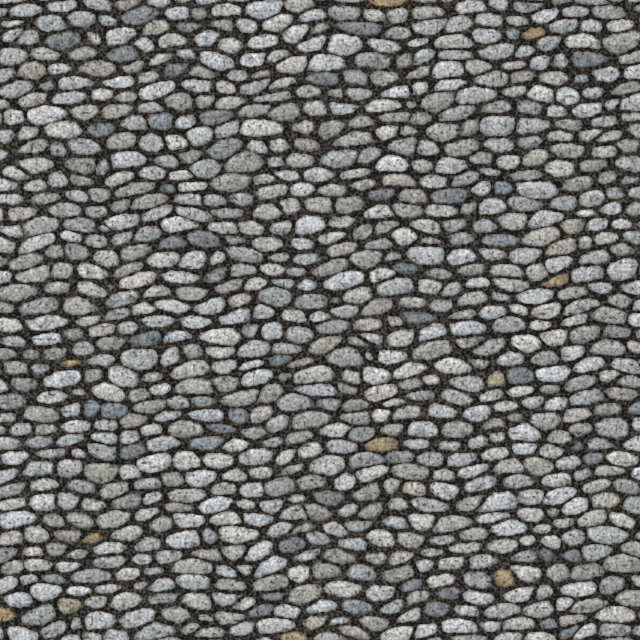
This texture is drawn by a WebGL 1 fragment shader. Its source:

```glsl
precision highp float;
// Pebble paving: pale, flattened river stones set in dark soil, in loose tilted rows.
// A weighted Voronoi diagram on a staggered, stretched grid gives the packing; a smooth
// minimum of the border distances rounds each cell, and gradient noise adds the grain.

uniform vec2 u_resolution;

const vec2 GRID = vec2(20.5, 41.5);       // stones across and rows up the canvas
const vec2 JITTER = vec2(0.82, 0.36);     // scatter of stone centres, in cells
const float SIZE_SPREAD = 0.30;           // spread of the Voronoi weights
const float TILT = 0.08;                  // slope of the rows, in radians
const float ROUNDING = 8.0;               // lower values give rounder stones
const float GAP = 0.030;                  // soil margin around a stone
const float GAP_SPREAD = 0.07;            // variation of that margin per stone
const vec3 SOIL_DARK = vec3(0.105, 0.098, 0.090);
const vec3 SOIL_LIGHT = vec3(0.305, 0.292, 0.268);
const vec3 STRAW = vec3(0.36, 0.28, 0.20);
const vec3 STONE_DARK = vec3(0.545, 0.55, 0.54);
const vec3 STONE_LIGHT = vec3(0.705, 0.715, 0.72);
const vec3 SLATE = vec3(0.42, 0.445, 0.465);
const vec3 OCHRE = vec3(0.57, 0.50, 0.38);

vec3 hash3(vec2 cell) {
  vec3 q = fract(vec3(cell.xyx) * vec3(0.1031, 0.1030, 0.0973));
  q += dot(q, q.yxz + 33.33);
  return fract((q.xxy + q.yzz) * q.zyx);
}

float gradientDot(vec2 corner, vec2 offset) {
  float angle = 6.2832 * hash3(corner + 57.0).x;
  return dot(vec2(cos(angle), sin(angle)), offset);
}

float gradientNoise(vec2 p) {
  vec2 i = floor(p);
  vec2 f = p - i;
  vec2 u = f * f * f * (f * (f * 6.0 - 15.0) + 10.0);
  float low = mix(gradientDot(i, f), gradientDot(i + vec2(1, 0), f - vec2(1, 0)), u.x);
  float high = mix(gradientDot(i + vec2(0, 1), f - vec2(0, 1)),
                   gradientDot(i + vec2(1, 1), f - vec2(1, 1)), u.x);
  return 1.4 * mix(low, high, u.y);
}

// Centre (xy) and weight (z) of the stone that belongs to a cell.
vec3 stoneSite(vec2 cell) {
  vec3 h = hash3(cell + 11.0);
  vec2 stagger = vec2(0.5 * mod(cell.y, 2.0), 0.0);
  return vec3(cell + 0.5 + stagger + JITTER * (h.xy - 0.5), SIZE_SPREAD * h.z);
}

float powerDistance(vec2 p, vec3 site) {
  vec2 r = p - site.xy;
  return dot(r, r) - site.z;
}

// Finds the owning cell and its site; returns the rounded distance to the cell border.
float stoneField(vec2 p, out vec2 ownCell, out vec3 own) {
  float nearest = 100.0;
  for (int j = -2; j <= 2; j++) {
    for (int i = -2; i <= 2; i++) {
      vec2 cell = floor(p) + vec2(float(i), float(j));
      vec3 site = stoneSite(cell);
      float d = powerDistance(p, site);
      if (d < nearest) { nearest = d; ownCell = cell; own = site; }
    }
  }
  float sum = 0.0;
  for (int j = -2; j <= 2; j++) {
    for (int i = -2; i <= 2; i++) {
      if (i == 0 && j == 0) continue;
      vec3 other = stoneSite(ownCell + vec2(float(i), float(j)));
      vec2 across = other.xy - own.xy;
      float span = max(length(across), 0.01);
      float border = (powerDistance(p, other) - nearest) / (2.0 * span);
      // Partly undo the stretch so that gaps stay even on all sides.
      border *= sqrt(30.0 * span / length(GRID * across));
      sum += exp(-ROUNDING * border);
    }
  }
  return -log(sum) / ROUNDING;
}

void main() {
  vec2 uv = gl_FragCoord.xy / u_resolution.y;

  // Tilted, gently bent rows
  float c = cos(TILT), s = sin(TILT);
  vec2 p = mat2(c, -s, s, c) * uv * GRID + 60.0;
  p += vec2(0.30, 0.55) * vec2(gradientNoise(uv * 7.0 + 31.0), gradientNoise(uv * 9.0));

  float patches = gradientNoise(uv * 5.0 + 83.0);
  float lumps = gradientNoise(uv * 48.0 + 7.0);
  float mottle = gradientNoise(uv * 95.0);
  float grain = gradientNoise(uv * 215.0);

  // Stone outline
  vec2 cell;
  vec3 site;
  float field = stoneField(p, cell, site);
  vec3 pick = hash3(cell + 207.0);
  vec3 tone = hash3(cell + 431.0);
  float height = field - GAP - GAP_SPREAD * (pick.x - 0.5) - 0.02 * patches;
  height += 0.04 * lumps + 0.04 * mottle;
  float soft = max(0.012, 0.42 * GRID.y / u_resolution.y);
  float cover = smoothstep(-soft, soft, height);

  // Soil with crumbs and dry strands
  float crumbs = 0.45 + 0.5 * mottle + 0.95 * grain + 0.15 * patches;
  vec3 soil = mix(SOIL_DARK, SOIL_LIGHT, clamp(crumbs, 0.0, 1.15));
  float strand = 1.0 - smoothstep(0.0, 0.12, abs(gradientNoise(uv * 70.0 + 19.0)));
  soil = mix(soil, STRAW, 0.4 * strand * smoothstep(0.0, 0.4, gradientNoise(uv * 14.0 + 5.0)));

  // Stone colour, stains, pits and soft light from above
  vec3 stone = mix(STONE_DARK, STONE_LIGHT, tone.x);
  stone = mix(stone, SLATE, 0.8 * smoothstep(0.88, 0.97, pick.y));
  stone = mix(stone, OCHRE, 0.8 * smoothstep(0.98, 0.99, pick.z));
  stone *= mix(vec3(0.99, 1.0, 1.015), vec3(1.02, 1.0, 0.97), tone.y);
  float stain = smoothstep(0.1, 0.6, lumps);
  float pits = smoothstep(0.28, 0.6, gradientNoise(uv * 150.0 + 41.0));
  stone *= 1.03 + 0.13 * mottle + 0.24 * grain - 0.14 * stain - 0.28 * pits;
  stone *= mix(0.72, 1.05, smoothstep(0.0, 0.12, height));
  stone *= 1.0 + 0.20 * dot(p - site.xy, vec2(-0.2, 1.0));

  gl_FragColor = vec4(clamp(mix(soil, stone, cover), 0.0, 1.0), 1.0);
}
```
